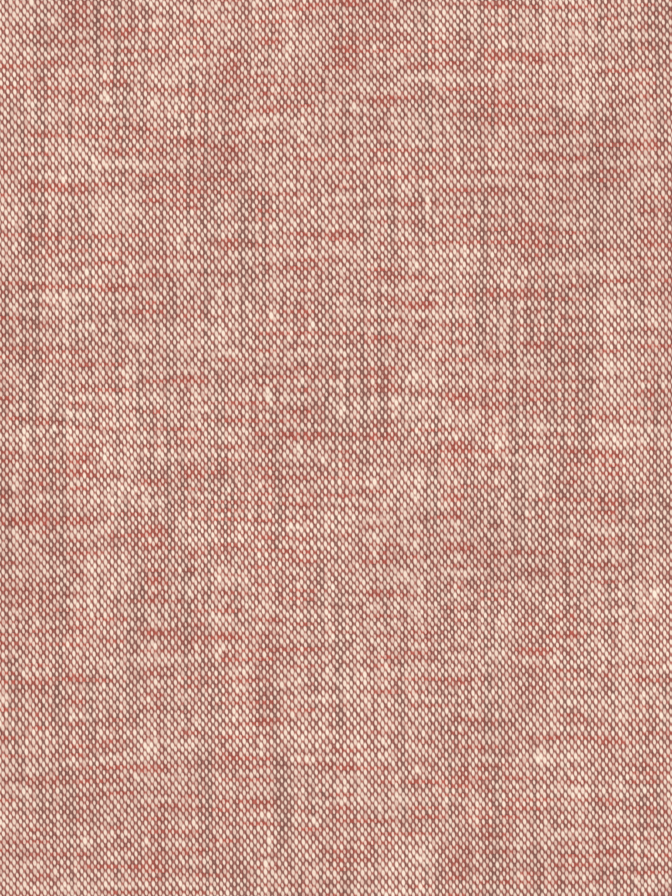
Give the GLSL for this texture, as a Shadertoy shader.

```glsl
// Plain-woven chambray cloth: cream warp threads over a rust-red weft.
// Each warp crossing is a soft oval on a staggered lattice; stretched noise
// along both thread directions varies thickness and dye, with a few slubs.

const vec2 THREADS = vec2(262.0, 206.0);   // warp and weft threads per canvas height
const vec2 GRAIN_RADIUS = vec2(0.62, 0.86); // oval half size, in thread pitches
const float GRAIN_LEAN = 0.14;
const float GRAIN_JITTER = 0.22;
const float WOBBLE = 1.4;                  // thread drift, in thread pitches
const float CLOUD_STRENGTH = 0.07;
const int SAMPLES = 2;                     // supersampling per axis

const vec3 CREAM = vec3(1.00, 0.925, 0.845);
const vec3 PINK  = vec3(0.84, 0.67, 0.61);
const vec3 RUST  = vec3(0.68, 0.41, 0.37);
const vec3 SHADE = vec3(0.55, 0.345, 0.315);
const vec3 RED   = vec3(0.73, 0.31, 0.26);
const vec3 BROWN = vec3(0.52, 0.40, 0.36);

float hash(vec2 p) {
    return fract(sin(dot(p, vec2(127.1, 311.7))) * 43758.5453);
}

float noise(vec2 p) {
    vec2 i = floor(p), f = fract(p);
    f = f * f * (3.0 - 2.0 * f);
    return mix(mix(hash(i), hash(i + vec2(1, 0)), f.x),
               mix(hash(i + vec2(0, 1)), hash(i + vec2(1, 1)), f.x), f.y);
}

// Thread tones: independent per thread, slowly changing along its length
float warpTone(vec2 id) { return noise(vec2(id.x, id.y * 0.045)); }
float weftTone(vec2 id) { return noise(vec2(id.x * 0.09 + 40.0, id.y + 500.0)); }

// Dyed weft seen between the grains, darker where it dives under the warp
vec3 weftColor(vec2 s, vec2 id) {
    vec2 c = cos(3.14159 * (s - id - 0.5));
    float crown = smoothstep(0.0, 0.8, c.x * c.y * c.x);
    vec3 col = mix(SHADE, RUST, crown);
    float fleck = smoothstep(0.6, 0.95, weftTone(id));
    col = mix(col, RED, 0.55 * fleck);
    col = mix(col, BROWN, 0.55 * smoothstep(0.55, 0.95, warpTone(id)));
    return col * (0.93 + 0.14 * hash(id + 9.0));
}

vec3 weave(vec2 p) {
    vec2 drift = vec2(noise(p * vec2(7.0, 5.0)), noise(p * vec2(5.0, 8.0) + 30.0));
    vec2 s = p * THREADS + WOBBLE * (drift - 0.5);
    vec2 cell = floor(s);
    vec3 col = weftColor(s, cell);

    // Cream ovals on every second crossing
    for (int y = -1; y <= 1; y++)
    for (int x = -1; x <= 1; x++) {
        vec2 id = cell + vec2(x, y);
        if (mod(id.x + id.y, 2.0) > 0.5) continue;
        float rnd = hash(id);
        float warp = warpTone(id), weft = weftTone(id);
        float slub = smoothstep(0.87, 0.96, noise(id * vec2(0.33, 0.42) + 70.0));
        float size = 1.0 + 0.22 * (0.5 - warp) + 0.28 * (0.5 - weft)
                   + 0.22 * (rnd - 0.5) + 0.25 * slub;
        vec2 d = s - id - 0.5 - GRAIN_JITTER * (vec2(rnd, hash(id + 3.7)) - 0.5);
        d.x += GRAIN_LEAN * d.y;
        float r = length(d / (GRAIN_RADIUS * size));
        float cover = 1.0 - smoothstep(0.38, 1.12, r);
        float dye = 0.55 * hash(id + 17.3) * hash(id + 5.1)
                  + 0.35 * weft * weft + 0.15 * warp;
        col = mix(col, mix(CREAM, PINK, dye * (1.0 - slub)), cover);
    }
    return col;
}

void mainImage(out vec4 fragColor, in vec2 fragCoord) {
    vec3 col = vec3(0.0);
    for (int j = 0; j < SAMPLES; j++)
    for (int i = 0; i < SAMPLES; i++) {
        vec2 offset = (vec2(i, j) + 0.5) / float(SAMPLES) - 0.5;
        col += weave((fragCoord + offset) / iResolution.y);
    }
    col /= float(SAMPLES * SAMPLES);

    // Faint uneven bands and clouds across the cloth
    vec2 p = fragCoord / iResolution.y;
    float cloud = 0.5 * noise(p * vec2(16.0, 5.0)) + 0.5 * noise(p * vec2(9.0, 22.0) + 11.0);
    col *= 1.0 + CLOUD_STRENGTH * (cloud - 0.5) * vec3(1.0, 1.5, 1.5);

    fragColor = vec4(clamp(col, 0.0, 1.0), 1.0);
}
```
